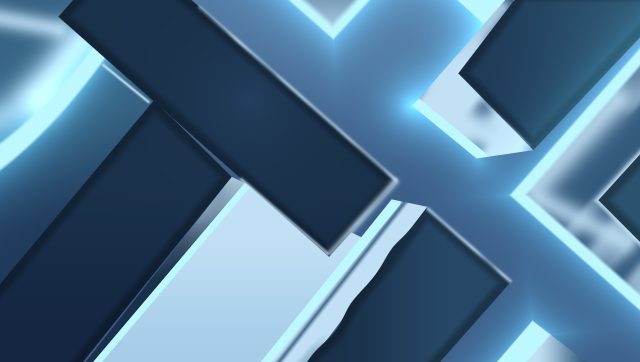
Write a Shadertoy shader that draws this background.

```glsl
const vec3 NAVY = vec3(.1, .19, .29);
const vec3 STEEL = vec3(.2, .35, .49);
const vec3 PALE = vec3(.76, .88, .96);
const vec3 NEON = vec3(.74, .97, 1);

float hash(vec2 p) { return fract(sin(dot(p, vec2(127, 311))) * 4375.5); }

float noise(vec2 p) {
    vec2 i = floor(p), f = smoothstep(0., 1., fract(p));
    return mix(mix(hash(i), hash(i + vec2(1, 0)), f.x),
               mix(hash(i + vec2(0, 1)), hash(i + 1.), f.x), f.y);
}

// Distance to the segment from s.xy to s.zw
float segment(vec2 p, vec4 s) {
    vec2 e = s.zw - s.xy, v = p - s.xy;
    return length(v - e * clamp(dot(v, e) / dot(e, e), 0., 1.));
}

// Signed distance to the line through s.xy and s.zw
float side(vec2 p, vec4 s) {
    vec2 e = normalize(s.zw - s.xy), v = p - s.xy;
    return v.x * e.y - v.y * e.x;
}

float corner(vec2 p, vec2 a, vec2 b, vec2 c) {
    return max(side(p, vec4(a, b)), side(p, vec4(b, c)));
}

// Convex, clockwise on screen, negative inside
float quad(vec2 p, vec4 s, vec4 t) {
    return max(corner(p, s.xy, s.zw, t.xy), corner(p, t.xy, t.zw, s.xy));
}

void paint(inout vec3 col, vec3 ink, float d, float blur) {
    float w = blur + 3. / iResolution.y;
    col = mix(col, ink, smoothstep(w, -w, d));
}

void smear(inout vec3 col, vec2 p, vec4 s, float width, float amount) {
    float d = segment(p, s) / width;
    col = mix(col, PALE, amount * exp(-d * d));
}

void glow(inout vec3 col, float d) {
    col += vec3(.12, .29, .33) * exp(-4.5 * max(d, 0.));
}

// Dark face with a shaded rim
void slab(inout vec3 col, vec3 face, float d) {
    paint(col, face * mix(1., .72, smoothstep(-.16, -.05, d)), d, 0.);
}

void mainImage(out vec4 fragColor, in vec2 fragCoord) {
    // Canvas of 7.68 by 4.34, y downward
    vec2 p = fragCoord / iResolution.xy;
    p = vec2(p.x, 1. - p.y) * vec2(7.68, 4.34);
    vec2 q = mat2(.76, -.65, .65, .76) * p;
    float ripple = noise(q * vec2(4, 2.5)), streak = noise(q * vec2(5, 1.2) + 7.);

    // Backdrop
    vec3 col = mix(vec3(.32, .47, .63), vec3(.23, .36, .52), smoothstep(0., 2.4, p.y));

    // Left glass panel with its curved light
    float arc = abs(p.y - 1.88 + .75 * p.x + .25 * p.x * p.x) / 1.45 - .11;
    vec3 glass = mix(vec3(.21, .38, .51), vec3(.12, .22, .35), smoothstep(1., 3., p.y));
    smear(glass, p, vec4(.95, .5, .45, 1.15), .24, .9);
    smear(glass, p, vec4(.5, 1.15, -.1, 1.45), .22, .6);
    smear(glass, p, vec4(-.1, .2, .7, .35), .13, .8);
    glow(glass, arc);
    paint(glass, NEON, arc, .015);
    paint(col, glass, corner(p, vec2(1.2, -1), vec2(1.95, 1.2), vec2(-1, 4.6)), 0.);

    // Top wedge
    float wedge = corner(p, vec2(4.9, -.5), vec2(4, .47), vec2(2.9, -.5));
    glow(col, wedge);
    paint(col, NEON, wedge, .01);
    paint(col, mix(STEEL, PALE, .5 + p.y), wedge + .12, .04);

    // Upper right block
    float tab = quad(p, vec4(5.1, -.35, 6.4, -.35), vec4(6, .1, 5.8, .28));
    float block = quad(p, vec4(4.95, 1.27, 6.15, -.1), vec4(6.4, 1.8, 5.72, 1.9));
    float lip = segment(p, vec4(4.95, 1.27, 5.74, 1.92));
    glow(col, min(tab, lip));
    glow(col, segment(p, vec4(4.95, 1.27, 6.1, 0)));
    paint(col, NEON, tab, 0.);
    vec3 bevel = mix(STEEL, PALE, smoothstep(.15, .75, ripple));
    smear(bevel, p, vec4(5.1, 1.2, 6, .1), .12, .8);
    smear(bevel, p, vec4(5.3, 1.35, 6.2, 1.8), .16, .9);
    paint(bevel, NEON, lip - .12, 0.);
    paint(col, bevel, block, 0.);
    vec3 face = mix(vec3(.12, .23, .34), vec3(.17, .32, .43), smoothstep(5.6, 7.5, p.x));
    slab(col, face, quad(p, vec4(5.5, .88, 6.25, -.1), vec4(8.2, -.1, 6.4, 1.8)));
    smear(col, p, vec4(5.55, .98, 6.35, 1.75), .025, .6 * ripple);

    // Right glass diamond
    float gem = corner(p, vec2(7.68, 3.72), vec2(6.12, 2.34), vec2(7.68, .58));
    float core = corner(p, vec2(7.68, 2.9), vec2(7.18, 2.4), vec2(7.68, 1.85));
    glow(col, gem);
    vec3 inner = mix(STEEL, PALE, .7 * smoothstep(.4, .9, streak));
    smear(inner, p, vec4(6.4, 2.25, 7.4, 1.2), .2, .85);
    smear(inner, p, vec4(6.5, 2.4, 7.5, 2.9), .15, .75);
    paint(inner, PALE, core - .03, .03);
    slab(inner, face, core);
    paint(col, NEON, gem, .01);
    paint(col, inner, gem + .14, .02);

    // Lower right foot
    float foot = corner(p, vec2(5.7, 4.65), vec2(6.39, 3.85), vec2(7.25, 4.5));
    float split = side(p, vec4(6.6, 4.02, 6, 4.7));
    glow(col, max(foot, split));
    paint(col, mix(PALE, STEEL, smoothstep(6.4, 7.1, p.x)), foot, 0.);
    paint(col, NEON, max(foot, split), .01);

    // Pale floor, its neon edge and the wall beside it
    float strip = side(p, vec4(1.17, 4.28, 2.9, 2.24));
    vec3 ground = mix(PALE, vec3(.65, .8, .91), smoothstep(2.6, 4.4, p.y));
    paint(ground, mix(PALE, NAVY, smoothstep(2., 3.5, p.y + .3 * ripple)), -strip, 0.);
    paint(ground, NEON, abs(strip + .04) - .04, 0.);
    paint(col, ground, quad(p, vec4(2.78, 2.12, 4.35, 2.85), vec4(3.05, 4.5, .9, 4.5)), 0.);

    // Lower centre block
    vec3 flank = mix(vec3(.48, .65, .77), PALE, smoothstep(.1, .6, streak));
    paint(flank, STEEL, segment(p, vec4(4.86, 2.42, 3.3, 4.4)) - .02, .03);
    paint(flank, NEON, segment(p, vec4(4.72, 2.41, 3.05, 4.45)) - .09, 0.);
    paint(col, flank, quad(p, vec4(4.7, 2.39, 5.13, 2.48), vec4(3.6, 4.5, 3, 4.5)), 0.);
    float top = quad(p, vec4(5.12, 2.49, 6.13, 3.38), vec4(5.05, 4.6, 3.5, 4.6));
    top += .07 * (ripple - .5) * smoothstep(5.1, 4.7, p.x);
    slab(col, mix(NAVY, vec3(.15, .28, .4), smoothstep(4., 5.5, p.x)), top);
    smear(col, p, vec4(5.14, 2.51, 6.12, 3.37), .025, .35 + .6 * ripple);

    // Large joined bars
    float bar = quad(p, vec4(.7, .2, 1.5, -.7), vec4(4.77, 2.17, 3.95, 3.08));
    float stem = quad(p, vec4(1.85, 1.2, 2.78, 2.12), vec4(.85, 4.52, -1, 4.6));
    vec3 dark = mix(NAVY, vec3(.14, .25, .37), exp(-length(p - vec2(3, 1.2)) * 2.));
    slab(col, mix(dark, vec3(.08, .15, .26), smoothstep(2.2, 4., p.y)), min(bar, stem));

    // Lit rims
    smear(col, p, vec4(1.24, .78, 1.78, 1.22), .018, .9);
    smear(col, p, vec4(2.4, .09, 4.75, 2.16), .025, .3 + .6 * ripple);
    smear(col, p, vec4(4.74, 2.18, 3.97, 3.03), .045, .4 + .5 * ripple);
    smear(col, p, vec4(3.93, 3.04, 2.9, 2.15), .022, .65);
    fragColor = vec4(min(col, 1.), 1);
}
```
